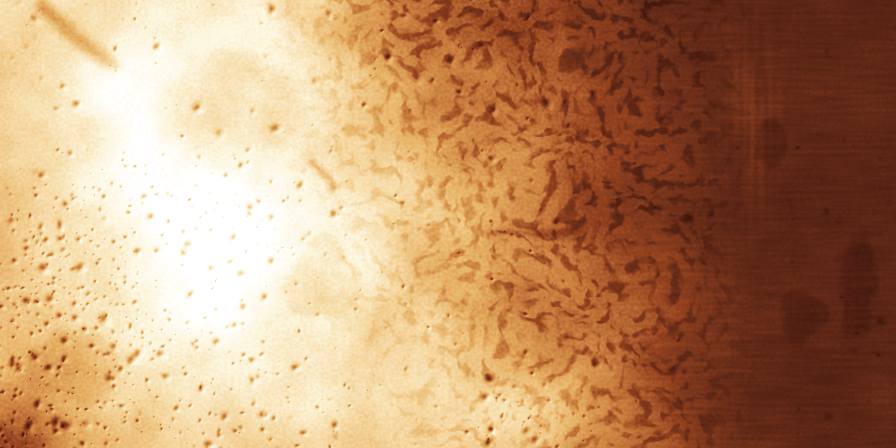
Reproduce this texture procedurally as a Shadertoy shader.

```glsl
#define MOTTLE_SCALE 34.0
#define MOTTLE_DEPTH 1.05
#define CLOUD_DEPTH 0.85
#define GRAIN_DEPTH 0.42
#define BRUSH_DEPTH 0.35
#define PIT_DEPTH 2.3
#define PIT_CELL 0.038
#define LIGHT_DIR vec2(0.75, -0.66)

const vec3 COPPER[8] = vec3[8](
    vec3(0.25, 0.09, 0.05), vec3(0.38, 0.16, 0.09),
    vec3(0.58, 0.26, 0.12), vec3(0.79, 0.49, 0.24),
    vec3(0.90, 0.69, 0.39), vec3(0.96, 0.84, 0.62),
    vec3(0.99, 0.96, 0.86), vec3(1.0));

vec2 hash2(vec2 p) {
    vec3 q = fract(p.xyx * vec3(0.1031, 0.1030, 0.0973));
    q += dot(q, q.yzx + 33.33);
    return fract((q.xx + q.yz) * q.zy);
}

float gradientDot(vec2 cell, vec2 offset) {
    float angle = 6.2832 * hash2(cell).x;
    return dot(vec2(cos(angle), sin(angle)), offset);
}

float gradientNoise(vec2 p) {
    vec2 i = floor(p), f = fract(p), e = vec2(1, 0);
    vec2 u = f * f * f * (f * (f * 6.0 - 15.0) + 10.0);
    return mix(mix(gradientDot(i, f), gradientDot(i + e, f - e), u.x),
               mix(gradientDot(i + e.yx, f - e.yx), gradientDot(i + 1.0, f - 1.0), u.x), u.y);
}

float fbm(vec2 p) {
    float sum = 0.0, gain = 1.0;
    for (int i = 0; i < 5; i++) {
        sum += gain * gradientNoise(p);
        p = mat2(1.6, 1.2, -1.2, 1.6) * p + 17.3;
        gain *= 0.55;
    }
    return sum;
}

float glow(vec2 p, vec2 center, vec2 radius) {
    vec2 q = (p - center) / radius;
    return exp(-dot(q, q));
}

float stain(vec2 p, vec2 center, vec2 radius) {
    return 1.0 - smoothstep(0.75, 1.1, length((p - center) / radius));
}

float scratch(vec2 p, vec2 a, vec2 b, float width) {
    vec2 ab = b - a;
    float d = length(p - a - ab * clamp(dot(p - a, ab) / dot(ab, ab), 0.0, 1.0));
    return exp(-d * d / (width * width));
}

// Embossed dents: dark floor, with a rim lit along LIGHT_DIR
float pits(vec2 p, float size, float density, float relief) {
    vec2 q = p / size, cell = floor(q);
    float sum = 0.0;
    for (int y = -1; y <= 1; y++)
    for (int x = -1; x <= 1; x++) {
        vec2 id = cell + vec2(x, y);
        vec2 place = hash2(id + 7.0), kind = hash2(id + 61.0);
        vec2 d = (q - id - place) / mix(0.10, 0.27, kind.y * kind.y);
        float present = smoothstep(0.0, 0.12, density - kind.x);
        sum += present * exp(-dot(d, d)) * (relief * dot(d, LIGHT_DIR) - 0.65);
    }
    return sum;
}

// Broad light falling from the hot spot towards the dark right side
float lighting(vec2 p, vec2 w) {
    float tone = mix(4.9, 0.85, smoothstep(0.65, 1.72, w.x + 0.25 * (p.y - 0.5)));
    tone += 2.6 * glow(w, vec2(0.47, 0.42), vec2(0.19, 0.24));
    tone += 1.7 * glow(w, vec2(0.29, 0.77), vec2(0.17, 0.25));
    tone += 0.7 * glow(w, vec2(0.72, 0.47), vec2(0.25, 0.32));
    tone += 0.7 * glow(w, vec2(0.55, 0.95), vec2(0.22, 0.20));
    tone += 1.1 * glow(w, vec2(1.21, 0.06), vec2(0.14, 0.11));
    tone -= 0.9 * glow(w, vec2(1.00, 0.90), vec2(0.24, 0.20));
    tone -= 2.6 * glow(w, vec2(0.0), vec2(0.20, 0.13));
    tone -= 0.6 * glow(w, vec2(0.0, 0.30), vec2(0.16, 0.35));
    return tone;
}

void mainImage(out vec4 fragColor, in vec2 fragCoord) {
    vec2 p = fragCoord / iResolution.y;
    vec2 w = p + 0.05 * vec2(fbm(p * 5.0), fbm(p * 5.0 + 40.0));
    float cloud = fbm(p * 4.5 + 9.0);
    float rightSide = smoothstep(1.1, 1.65, p.x);
    float tone = lighting(p, w) + CLOUD_DEPTH * cloud * mix(1.0, 0.35, rightSide);

    // Tarnish patches
    tone -= 0.6 * stain(w, vec2(0.51, 0.75), vec2(0.16, 0.15));
    tone -= 0.5 * stain(w, vec2(0.17, 0.18), vec2(0.12, 0.08));
    tone -= 0.5 * stain(w, vec2(0.72, 0.37), vec2(0.09, 0.09));
    tone -= 0.4 * stain(w, vec2(1.77, 0.29), vec2(0.05, 0.06));
    tone -= 0.4 * stain(w, vec2(1.90, 0.35), vec2(0.05, 0.12));
    tone -= 0.4 * stain(w, vec2(1.72, 0.68), vec2(0.05, 0.05));

    // Mottled oxide
    float zone = smoothstep(0.55, 1.05, p.x + 0.3 * (p.y - 0.5)) * (1.0 - smoothstep(1.4, 1.75, p.x));
    float spots = gradientNoise(w * MOTTLE_SCALE) + 0.4 * gradientNoise(w * MOTTLE_SCALE * 2.1);
    tone -= MOTTLE_DEPTH * zone * (smoothstep(-0.05, 0.45, spots) - 0.3);

    // Scratches and upright streaks
    vec2 s = mix(p, w, 0.35);
    tone -= 0.75 * scratch(s, vec2(1.09, 0.48), vec2(1.29, 0.488), 0.010);
    tone -= 1.3 * scratch(s, vec2(0.70, 0.63), vec2(0.745, 0.575), 0.009);
    tone -= 1.5 * scratch(s, vec2(0.10, 0.99), vec2(0.25, 0.86), 0.018);
    float streaks = 0.6 + gradientNoise(vec2(p.x * 60.0, p.y * 4.0));
    tone += 0.75 * streaks * glow(p, vec2(1.68, 0.76), vec2(0.055, 0.24));

    // Dents, crowded at lower left and sparse elsewhere
    float crowd = 0.75 * (1.0 - smoothstep(0.25, 0.9, p.x)) * (1.0 - smoothstep(0.4, 0.75, p.y));
    crowd += 0.45 * glow(p, vec2(0.48, 0.50), vec2(0.16, 0.08));
    crowd += 0.5 * glow(p, vec2(1.2, 0.06), vec2(0.13, 0.09));
    float density = 0.13 + crowd * (0.8 + 0.8 * cloud);
    float relief = mix(1.5, 0.2, rightSide);
    float depth = PIT_DEPTH * mix(1.0, 0.5, rightSide);
    tone += depth * pits(s, PIT_CELL, density, relief);
    tone += 0.7 * depth * pits(s + 3.7, PIT_CELL * 0.55, density * 0.7, relief);

    // Grain and horizontal brushing
    tone += GRAIN_DEPTH * mix(1.0, 0.5, rightSide) * gradientNoise(p * 130.0);
    tone += BRUSH_DEPTH * rightSide * gradientNoise(p * vec2(9.0, 120.0));

    tone = clamp(tone, 0.0, 6.999);
    int stop = int(tone);
    fragColor = vec4(mix(COPPER[stop], COPPER[stop + 1], fract(tone)), 1.0);
}
```
